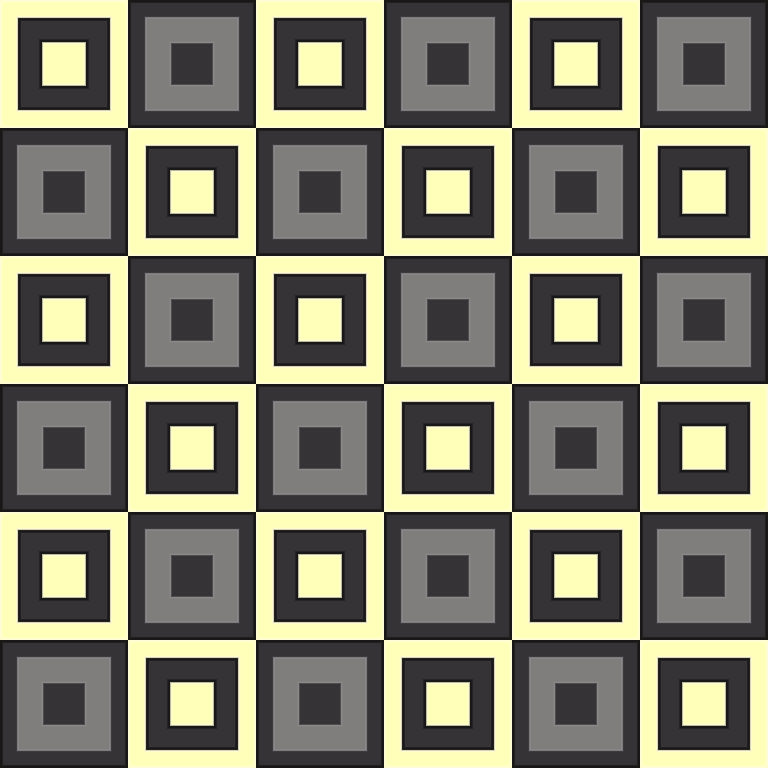
Reproduce this pattern procedurally as a Shadertoy shader.

```glsl
// Checkerboard of concentric squares: cream cells hold a charcoal frame, charcoal cells a grey one.
// Each cell is painted from the outside in by its square distance, with thin dark and pale rims;
// an antialiased checker wave then picks the cell kind. The even cell count makes it tile.

const float CELLS = 6.0;           // cells across and down, must be even
const float CREAM_FRAME = 0.360;   // half sizes, in cells
const float CREAM_CORE = 0.170;
const float GREY_FRAME = 0.367;
const float GREY_CORE = 0.162;
const float DARK_RIM = 0.022;      // rim widths, in cells
const float PALE_RIM = 0.016;
const float GREY_RIM = 0.014;
const float MIN_SOFTNESS = 0.010;  // least edge blur, in cells

const vec3 CREAM = vec3(1.00, 1.00, 0.73);
const vec3 PALE = vec3(1.00, 0.99, 0.83);
const vec3 CHARCOAL = vec3(0.21, 0.20, 0.21);
const vec3 BLACK = vec3(0.10, 0.09, 0.09);
const vec3 GREY = vec3(0.50, 0.49, 0.49);
const vec3 LIGHT_GREY = vec3(0.54, 0.53, 0.53);

// Paint a centred square of the given half size over the colour
void paintSquare(inout vec3 color, vec3 paint, float dist, float halfSize, float soft) {
    color = mix(color, paint, clamp((halfSize - dist) / soft + 0.5, 0.0, 1.0));
}

vec3 creamCell(float dist, float soft) {
    vec3 color = PALE;
    paintSquare(color, CREAM, dist, 0.5 - PALE_RIM, soft);
    // Charcoal frame
    paintSquare(color, PALE, dist, CREAM_FRAME + PALE_RIM, soft);
    paintSquare(color, BLACK, dist, CREAM_FRAME, soft);
    paintSquare(color, CHARCOAL, dist, CREAM_FRAME - DARK_RIM, soft);
    // Cream core
    paintSquare(color, BLACK, dist, CREAM_CORE + DARK_RIM, soft);
    paintSquare(color, PALE, dist, CREAM_CORE, soft);
    paintSquare(color, CREAM, dist, CREAM_CORE - PALE_RIM, soft);
    return color;
}

vec3 charcoalCell(float dist, float soft) {
    vec3 color = BLACK;
    paintSquare(color, CHARCOAL, dist, 0.5 - DARK_RIM, soft);
    // Grey frame
    paintSquare(color, LIGHT_GREY, dist, GREY_FRAME, soft);
    paintSquare(color, GREY, dist, GREY_FRAME - GREY_RIM, soft);
    // Charcoal core
    paintSquare(color, LIGHT_GREY, dist, GREY_CORE + GREY_RIM, soft);
    paintSquare(color, CHARCOAL, dist, GREY_CORE, soft);
    return color;
}

void mainImage(out vec4 fragColor, in vec2 fragCoord) {
    vec2 grid = fragCoord / iResolution.xy * CELLS;
    float pixel = CELLS / min(iResolution.x, iResolution.y);
    float soft = max(pixel, MIN_SOFTNESS);

    // Square distance from the cell centre
    vec2 offset = abs(fract(grid) - 0.5);
    float dist = max(offset.x, offset.y);

    // Smoothed square waves, -1 or +1 in alternate columns and rows
    vec2 parity = 1.0 - 2.0 * mod(floor(grid), 2.0);
    vec2 wave = parity * min((0.5 - offset) * 2.0 / pixel, 1.0);
    float creamMask = 0.5 - 0.5 * wave.x * wave.y;

    vec3 color = mix(charcoalCell(dist, soft), creamCell(dist, soft), creamMask);
    fragColor = vec4(color, 1.0);
}
```
